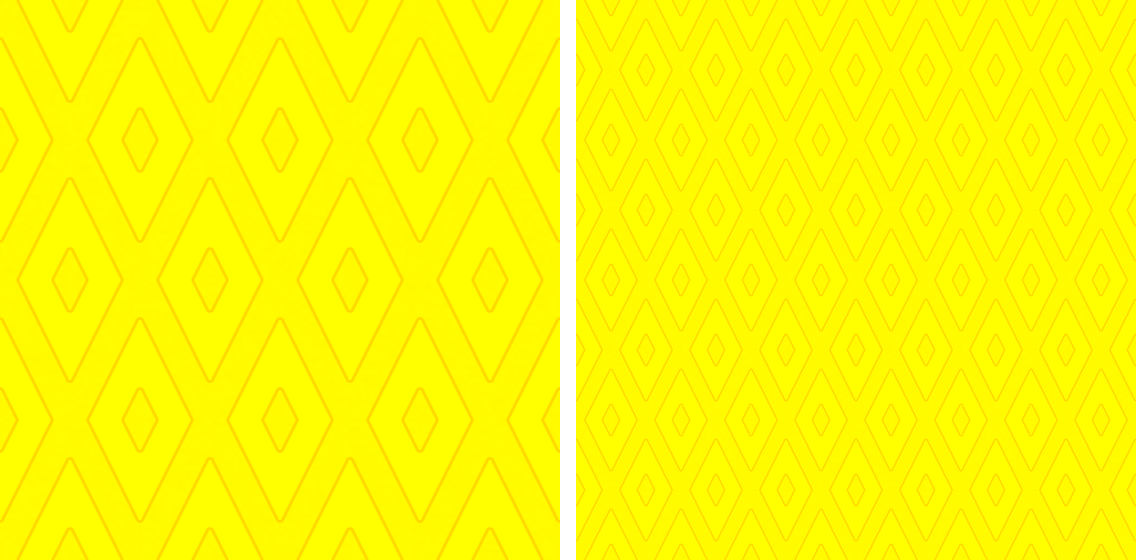
Left, the tile; right, the same tile 2 across and 2 down.
This pattern is drawn by a Shadertoy shader. Its source:

```glsl
const vec2 REPEATS = vec2(4.0, 2.0);
const float OUTER_HALF_WIDTH = 0.09375;
const float INNER_HALF_WIDTH = 0.03125;
const float CORNER_RADIUS = 0.0052;
const float LINE_FADE = 0.0047;
const float GRAIN_CELLS = 128.0;

const vec3 PANEL_YELLOW = vec3(1.0, 1.0, 0.0);
const vec3 BAND_YELLOW = vec3(1.0, 0.982, 0.0);
const vec3 LINE_GOLD = vec3(1.0, 0.835, 0.0);

float hash(vec2 cell) {
    return fract(sin(dot(cell, vec2(127.1, 311.7))) * 43758.5453);
}

// Value noise that wraps after a whole number of cells
float wrappedNoise(vec2 uv, float cells) {
    vec2 p = uv * cells;
    vec2 i = floor(p);
    vec2 f = smoothstep(0.0, 1.0, fract(p));
    vec2 lo = mod(i, cells);
    vec2 hi = mod(i + 1.0, cells);
    return mix(mix(hash(lo), hash(vec2(hi.x, lo.y)), f.x),
               mix(hash(vec2(lo.x, hi.y)), hash(hi), f.x), f.y);
}

// Signed distance to a rounded diamond twice as tall as it is wide
float diamond(vec2 p, float halfWidth, float radius) {
    float w = halfWidth - radius * 0.5 * sqrt(5.0);
    vec2 q = abs(p) - vec2(w, 0.0);
    vec2 edge = vec2(-w, 2.0 * w);
    float t = clamp(dot(q, edge) / dot(edge, edge), 0.0, 1.0);
    float side = sign(2.0 * q.x + q.y);
    return length(q - edge * t) * side - radius;
}

// Offset from the nearest lattice centre
vec2 latticeOffset(vec2 uv, vec2 repeats, vec2 shift) {
    return (fract(uv * repeats + shift + 0.5) - 0.5) / repeats;
}

void mainImage(out vec4 fragColor, in vec2 fragCoord) {
    vec2 uv = fragCoord / iResolution.xy;
    float pixel = 1.0 / min(iResolution.x, iResolution.y);

    // Two interleaved lattices, staggered by half a repeat
    vec2 a = latticeOffset(uv, REPEATS, vec2(0.5, 0.0));
    vec2 b = latticeOffset(uv, REPEATS, vec2(0.0, 0.5));
    float outer = min(diamond(a, OUTER_HALF_WIDTH, CORNER_RADIUS),
                      diamond(b, OUTER_HALF_WIDTH, CORNER_RADIUS));
    float inner = min(diamond(a, INNER_HALF_WIDTH, CORNER_RADIUS),
                      diamond(b, INNER_HALF_WIDTH, CORNER_RADIUS));

    // Pale panels between slightly warmer bands and centres
    float ring = max(outer, -inner);
    float panel = 1.0 - smoothstep(-pixel, pixel, ring);
    vec3 color = mix(BAND_YELLOW, PANEL_YELLOW, panel);
    float grain = wrappedNoise(uv, GRAIN_CELLS) - 0.5;
    color.g += 0.012 * grain * (1.0 - panel);

    // Soft golden outlines
    float lineDistance = min(abs(outer), abs(inner));
    float line = 1.0 - smoothstep(0.0, max(LINE_FADE, 1.5 * pixel), lineDistance);
    color = mix(color, LINE_GOLD, line);

    fragColor = vec4(color, 1.0);
}
```
